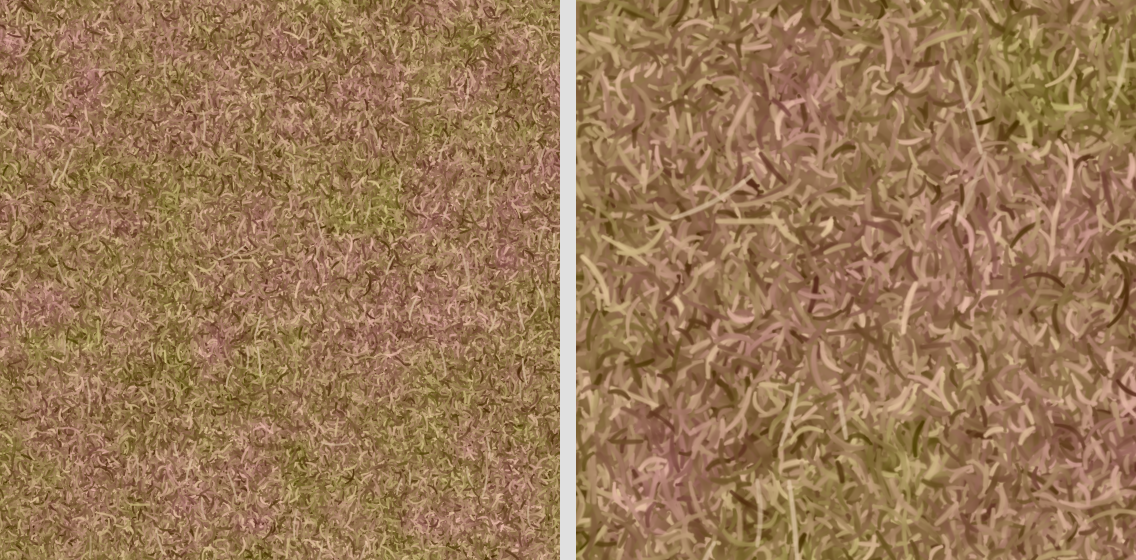
Left, the full canvas; right, a detail of the centre.
Give the GLSL for this texture, as a WebGL 2 fragment shader.

```glsl
#version 300 es
precision highp float;
// Dry, trampled grass: dense short blades in straw browns with sparse pale stalks.

uniform vec2 u_resolution;
out vec4 fragColor;

const float PI = 3.14159265;

// Colours
const vec3 STRAW_BROWN = vec3(0.607, 0.476, 0.336);
const vec3 PALE_STALK = vec3(0.87, 0.77, 0.65);
const vec3 HUE_AXIS = vec3(0.028, -0.014, 0.050); // olive (-) to rosy (+)
const float TONE_RANGE = 0.41;
const float PATCH_TONE = 0.09;
const float GRAIN_TONE = 0.10;

// Blades, sizes in canvas heights
const int BLADE_LAYERS = 10;
const float FINE_CELLS = 80.0;
const float COARSE_CELLS = 46.0;
const float BLADE_HALF_WIDTH = 0.0022;
const float BLADE_OPACITY = 0.88;

// Stalks
const int STALK_LAYERS = 2;
const float STALK_CELLS = 13.0;
const float STALK_SHARE = 0.20;
const float STALK_HALF_WIDTH = 0.0021;
const float STALK_OPACITY = 0.78;

// Ground
const float PATCH_SCALE = 13.0;
const float GRAIN_SCALE = 150.0;

float hash(vec2 p) {
    return fract(sin(dot(p, vec2(127.1, 311.7))) * 43758.5453);
}

vec4 hash4(vec2 p) {
    return vec4(hash(p), hash(p + 17.3), hash(p + 41.9), hash(p + 73.7));
}

float valueNoise(vec2 p) {
    vec2 i = floor(p), f = fract(p);
    f = f * f * (3.0 - 2.0 * f);
    return mix(mix(hash(i), hash(i + vec2(1, 0)), f.x),
               mix(hash(i + vec2(0, 1)), hash(i + vec2(1, 1)), f.x), f.y);
}

// Two octaves, centred on zero
float patchNoise(vec2 p) {
    return 0.65 * valueNoise(p) + 0.35 * valueNoise(p * 2.3 + 9.1) - 0.5;
}

// Coverage of a curved, tapered blade; the angle is measured from vertical
float bladeCover(vec2 q, float angle, float halfLength, float halfWidth, float bend) {
    float c = cos(angle), s = sin(angle);
    q = vec2(c * q.x - s * q.y, s * q.x + c * q.y);
    float along = clamp(q.y / halfLength, -1.0, 1.0);
    q.x += bend * halfLength * (along * along - 0.4);
    float width = halfWidth * (1.0 - 0.3 * along * along);
    float dist = length(vec2(q.x, max(abs(q.y) - halfLength, 0.0)));
    return 1.0 - smoothstep(0.25 * width, width + 0.7 / u_resolution.y, dist);
}

// One jittered grid of short blades
void addBlades(inout vec3 color, vec2 uv, float cells, float seed, float hue, float tone) {
    vec2 home = floor(uv * cells);
    for (int y = -1; y <= 1; y++)
    for (int x = -1; x <= 1; x++) {
        vec2 cell = home + vec2(x, y);
        vec4 a = hash4(cell + seed * 5.17);
        vec4 b = hash4(cell + seed * 8.43 + 131.0);
        vec2 center = (cell + a.xy) / cells;
        float lean = a.z - 0.5;
        float angle = PI * lean * (0.6 + 0.8 * abs(lean));
        float halfLength = mix(0.25, 0.8, a.w * a.w) / cells;
        float halfWidth = BLADE_HALF_WIDTH * mix(0.8, 1.25, b.x);
        float cover = bladeCover(uv - center, angle, halfLength, halfWidth, b.y - 0.5);
        float light = TONE_RANGE * (b.z - 0.5 + 0.5 * (b.w - 0.5)) + tone;
        float bladeHue = hue + 1.6 * (fract(b.x * 7.0 + b.w) - 0.5);
        color = mix(color, STRAW_BROWN + light + HUE_AXIS * bladeHue, cover * BLADE_OPACITY);
    }
}

// Sparse pale stalks, mostly upright, some lying flat
void addStalks(inout vec3 color, vec2 uv, float seed) {
    vec2 home = floor(uv * STALK_CELLS);
    for (int y = -1; y <= 1; y++)
    for (int x = -1; x <= 1; x++) {
        vec2 cell = home + vec2(x, y);
        vec4 a = hash4(cell + seed * 3.71 + 211.0);
        vec4 b = hash4(cell + seed * 6.29 + 307.0);
        vec2 center = (cell + a.xy) / STALK_CELLS;
        float angle = (a.z - 0.5) * 0.8 + (b.x > 0.75 ? 0.45 * PI : 0.0);
        float halfLength = mix(0.011, 0.030, a.w);
        float cover = bladeCover(uv - center, angle, halfLength, STALK_HALF_WIDTH, 0.3 * (b.y - 0.5));
        float present = step(b.z, STALK_SHARE);
        color = mix(color, PALE_STALK, cover * present * STALK_OPACITY * mix(0.6, 1.0, b.w));
    }
}

void main() {
    vec2 uv = gl_FragCoord.xy / u_resolution.y;

    // Broad patches and shaded ground
    float hue = 3.0 * patchNoise(uv * PATCH_SCALE);
    float tone = PATCH_TONE * patchNoise(uv * PATCH_SCALE * 1.4 + 37.0);
    vec3 color = STRAW_BROWN - 0.08 + tone + HUE_AXIS * hue;

    // Blades, from fine to coarse
    for (int i = 0; i < BLADE_LAYERS; i++) {
        float k = float(i) / float(BLADE_LAYERS - 1);
        addBlades(color, uv, mix(FINE_CELLS, COARSE_CELLS, k), float(i) + 1.0, hue, tone);
    }

    // Fine grain and stalks
    color += GRAIN_TONE * (valueNoise(uv * GRAIN_SCALE) - 0.5);
    for (int i = 0; i < STALK_LAYERS; i++) addStalks(color, uv, float(i) + 1.0);

    fragColor = vec4(clamp(color, 0.0, 1.0), 1.0);
}
```
